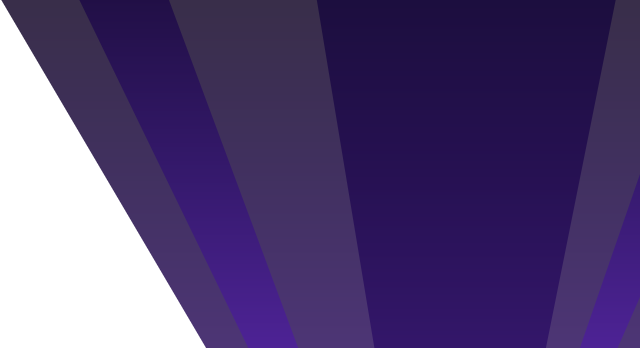
A WebGL 2 fragment shader for this background:

```glsl
#version 300 es
precision highp float;
// Slanted violet and dusky stripes fanning upward from a white lower-left corner.

uniform vec2 u_resolution;
out vec4 fragColor;

// Stripe borders, left to right: x on the bottom edge and x on the top edge.
const int BORDERS = 7;
const vec2 BORDER[BORDERS] = vec2[](
    vec2(0.322, 0.002), vec2(0.388, 0.124), vec2(0.466, 0.264),
    vec2(0.585, 0.495), vec2(0.853, 0.962), vec2(0.906, 1.094),
    vec2(0.965, 1.204));
const int CENTRE_PANEL = 3;

// Vertical colour ramps: bottom, middle, top.
const vec3 PAPER = vec3(1.0);
const vec3 DUSK_LOW = vec3(0.302, 0.208, 0.460);
const vec3 DUSK_MID = vec3(0.255, 0.190, 0.375);
const vec3 DUSK_TOP = vec3(0.222, 0.180, 0.288);
const vec3 VIOLET_LOW = vec3(0.302, 0.137, 0.585);
const vec3 VIOLET_MID = vec3(0.208, 0.098, 0.425);
const vec3 VIOLET_TOP = vec3(0.130, 0.060, 0.275);
const vec3 NIGHT_LOW = vec3(0.202, 0.088, 0.415);
const vec3 NIGHT_MID = vec3(0.150, 0.066, 0.322);
const vec3 NIGHT_TOP = vec3(0.110, 0.055, 0.245);

vec3 ramp(vec3 low, vec3 middle, vec3 top, float y) {
    return y < 0.5 ? mix(low, middle, y * 2.0) : mix(middle, top, y * 2.0 - 1.0);
}

// Antialiased coverage of the area right of a slanted border.
float rightOf(vec2 border, vec2 uv) {
    float offset = (uv.x - mix(border.x, border.y, uv.y)) * u_resolution.x;
    float slope = (border.y - border.x) * u_resolution.x / u_resolution.y;
    return clamp(offset / sqrt(1.0 + slope * slope) + 0.5, 0.0, 1.0);
}

void main() {
    vec2 uv = gl_FragCoord.xy / u_resolution;
    vec3 dusk = ramp(DUSK_LOW, DUSK_MID, DUSK_TOP, uv.y);
    vec3 violet = ramp(VIOLET_LOW, VIOLET_MID, VIOLET_TOP, uv.y);
    vec3 night = ramp(NIGHT_LOW, NIGHT_MID, NIGHT_TOP, uv.y);

    // Each border paints its stripe over everything to the right.
    vec3 color = PAPER;
    for (int i = 0; i < BORDERS; i++) {
        vec3 stripe = i % 2 == 0 ? dusk : (i == CENTRE_PANEL ? night : violet);
        color = mix(color, stripe, rightOf(BORDER[i], uv));
    }
    fragColor = vec4(color, 1.0);
}
```
